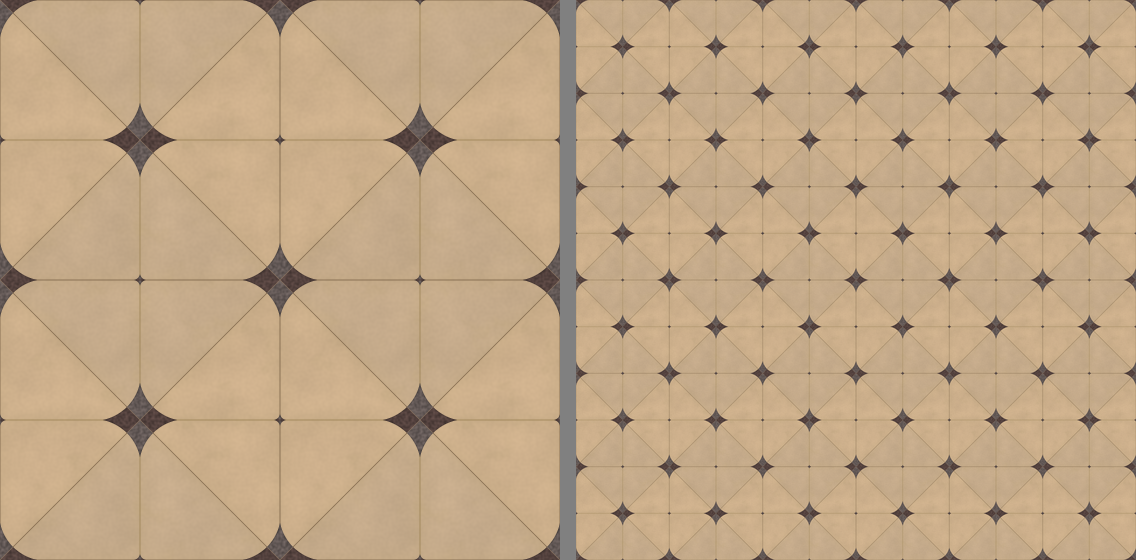
Left: one tile. Right: repeated 3 by 3.
A Shadertoy shader for this pattern:

```glsl
// Cream stone floor: diagonally split tiles with rounded corners and dark four-pointed star insets.

const float TILES = 4.0;        // tiles across the canvas
const float CELL = 2.0;         // tiles per repeating cell
const float BIG_STAR = 0.268;   // centre to tip, in tiles
const float SMALL_STAR = 0.043;
const float SEAM = 0.0032;      // half width, in tiles

const vec3 WARM_STONE = vec3(0.810, 0.693, 0.553);
const vec3 COOL_STONE = vec3(0.775, 0.671, 0.548);
const vec3 EDGE_STONE = vec3(0.755, 0.655, 0.505);
const vec3 GREY_GRANITE = vec3(0.385, 0.345, 0.335);
const vec3 BROWN_GRANITE = vec3(0.325, 0.255, 0.240);
const vec3 OLIVE_SEAM = vec3(0.600, 0.500, 0.320);
const vec3 DARK_SEAM = vec3(0.470, 0.375, 0.270);
const vec3 INSET_SEAM = vec3(0.560, 0.470, 0.390);

vec2 gradientAt(vec2 lattice, float period, float seed) {
    vec2 w = mod(lattice, period) + seed;
    float h = fract(sin(dot(w, vec2(127.1, 311.7))) * 4375.85);
    return vec2(cos(6.2832 * h), sin(6.2832 * h));
}

// Gradient noise that wraps after a whole number of lattice steps
float gradientNoise(vec2 p, float period, float seed) {
    vec2 i = floor(p), f = p - i;
    vec2 u = f * f * f * (f * (f * 6.0 - 15.0) + 10.0);
    vec2 e = vec2(1.0, 0.0);
    float a = dot(gradientAt(i, period, seed), f);
    float b = dot(gradientAt(i + e.xy, period, seed), f - e.xy);
    float c = dot(gradientAt(i + e.yx, period, seed), f - e.yx);
    float d = dot(gradientAt(i + e.xx, period, seed), f - e.xx);
    return mix(mix(a, b, u.x), mix(c, d, u.x), u.y);
}

float fbm(vec2 cell, float frequency, float seed) {
    float sum = 0.0, amplitude = 0.5;
    for (int k = 0; k < 4; k++) {
        sum += amplitude * gradientNoise(cell * frequency, frequency, seed);
        frequency *= 2.0;
        amplitude *= 0.55;
        seed += 7.0;
    }
    return sum;
}

// Four concave arcs, each passing through two neighbouring tips
float starDistance(vec2 p, float tip) {
    vec2 d = abs(p);
    float centre = 1.25 * tip;
    float radius = length(vec2(centre - tip, centre));
    float arcs = radius - length(min(d - centre, 0.0));
    return max(arcs, max(d.x, d.y) - tip);
}

float coverage(float dist, float pixel) {
    return clamp(0.5 - dist / pixel, 0.0, 1.0);
}

// Distance to the nearest multiple of a step
float gridDistance(float x, float spacing) {
    return abs(x - spacing * round(x / spacing));
}

vec3 stoneColour(vec2 cell, float warm, float edge) {
    float clouds = fbm(cell, 6.0, 3.0);
    float stains = smoothstep(0.10, 0.38, fbm(cell, 9.0, 41.0));
    float grain = gradientNoise(cell * 80.0, 80.0, 17.0);
    vec3 colour = mix(COOL_STONE, WARM_STONE, warm);
    colour = mix(colour, EDGE_STONE, 0.45 * exp(-14.0 * edge) + 0.35 * stains);
    return colour * (1.0 + 0.085 * clouds + 0.022 * grain);
}

vec3 graniteColour(vec2 cell, float brown) {
    float speckle = gradientNoise(cell * 96.0, 96.0, 5.0)
                  + 0.6 * gradientNoise(cell * 48.0, 48.0, 29.0);
    return mix(GREY_GRANITE, BROWN_GRANITE, brown) * (1.0 + 0.30 * speckle);
}

void mainImage(out vec4 fragColor, in vec2 fragCoord) {
    vec2 p = fragCoord / iResolution.xy * TILES;
    float pixel = TILES / iResolution.y;
    vec2 cell = p / CELL;

    // Nearest tile corner; large stars sit on corners of even parity
    vec2 corner = round(p);
    vec2 local = p - corner;
    float isBig = 1.0 - mod(corner.x + corner.y, 2.0);

    // Sideways wedges are warm, upright wedges cool
    vec2 wedge = abs(mod(p, CELL) - 1.0);
    float warm = coverage((wedge.y - wedge.x) * 0.7071, pixel);

    // Straight and diagonal joints
    vec2 straight = abs(local);
    float diagonal = min(gridDistance(p.x + p.y, 2.0), gridDistance(p.x - p.y, 2.0)) * 0.7071;
    float edge = min(min(straight.x, straight.y), diagonal);
    vec3 colour = stoneColour(cell, warm, edge);
    vec2 joint = vec2(coverage(straight.x - SEAM, pixel), coverage(straight.y - SEAM, pixel));
    vec2 odd = mod(corner, 2.0);
    colour = mix(colour, mix(DARK_SEAM, OLIVE_SEAM, odd.x), 0.85 * joint.x);
    colour = mix(colour, mix(DARK_SEAM, OLIVE_SEAM, odd.y), 0.85 * joint.y);
    float diagonalJoint = coverage(diagonal - 0.85 * SEAM, pixel);
    colour = mix(colour, DARK_SEAM, 0.75 * diagonalJoint);

    // Star insets, quartered by the diagonals
    float star = starDistance(local, mix(SMALL_STAR, BIG_STAR, isBig));
    float brown = coverage((straight.y - straight.x) * 0.7071, pixel);
    vec3 granite = graniteColour(cell, brown);
    granite = mix(granite, INSET_SEAM, 0.7 * diagonalJoint * isBig);
    granite *= 1.0 - 0.18 * smoothstep(-0.012, 0.0, star);
    colour = mix(colour, granite, coverage(star, pixel));

    fragColor = vec4(colour, 1.0);
}
```
